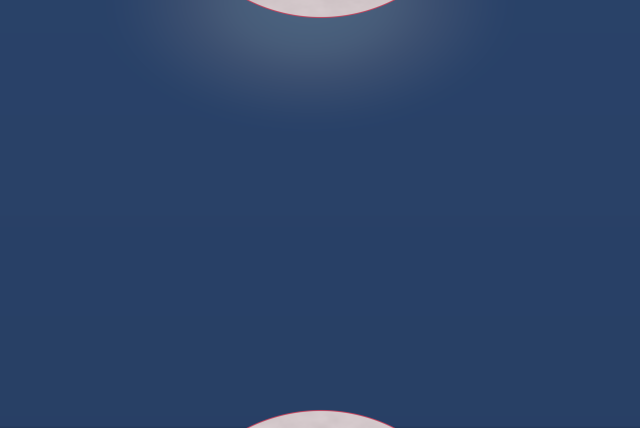
Give the GLSL for this background, as a Shadertoy shader.

```glsl
const vec3 NAVY_LOW = vec3(0.157, 0.249, 0.396);
const vec3 NAVY_HIGH = vec3(0.161, 0.257, 0.408);
const vec3 HAZE_OUTER = vec3(0.262, 0.330, 0.450);
const vec3 HAZE_INNER = vec3(0.290, 0.382, 0.492);
const vec3 DISC_PALE = vec3(0.825, 0.780, 0.790);
const vec3 RIM_RED = vec3(0.76, 0.27, 0.37);

float hash(vec2 p) {
    vec3 q = fract(vec3(p.xyx) * 0.1031);
    q += dot(q, q.yzx + 33.33);
    return fract((q.x + q.y) * q.z);
}

float valueNoise(vec2 p) {
    vec2 cell = floor(p);
    vec2 f = fract(p);
    f = f * f * (3.0 - 2.0 * f);
    float low = mix(hash(cell), hash(cell + vec2(1.0, 0.0)), f.x);
    float high = mix(hash(cell + vec2(0.0, 1.0)), hash(cell + 1.0), f.x);
    return mix(low, high, f.y);
}

float fbm(vec2 p) {
    float sum = 0.0;
    float weight = 0.5;
    for (int i = 0; i < 4; i++) {
        sum += weight * valueNoise(p);
        p = p * 2.03 + 17.0;
        weight *= 0.5;
    }
    return sum;
}

// Soft elliptical haze, strongest at its centre
vec3 addHaze(vec3 base, vec2 p, vec2 centre, vec2 radii) {
    float reach = length((p - centre) / radii);
    float amount = 1.0 - smoothstep(0.35, 1.1, reach);
    vec3 tint = mix(HAZE_INNER, HAZE_OUTER, smoothstep(0.1, 0.7, reach));
    return mix(base, tint, amount);
}

// Pale mottled disc with a fine red rim
vec3 addDisc(vec3 base, vec2 p, vec2 centre, float radius, float pixel) {
    float d = length(p - centre) - radius;
    float mottle = fbm(p * vec2(28.0, 45.0)) - 0.47;
    vec3 face = DISC_PALE + 0.06 * mottle;
    float rimWidth = 0.0022;
    vec3 disc = mix(face, RIM_RED, smoothstep(-pixel, pixel, d + rimWidth));
    return mix(base, disc, 1.0 - smoothstep(-pixel, pixel, d));
}

void mainImage(out vec4 fragColor, in vec2 fragCoord) {
    float pixel = 1.0 / iResolution.y;
    vec2 uv = fragCoord * pixel;
    vec2 p = vec2(uv.x - 0.5 * iResolution.x * pixel, uv.y);

    // Backdrop with a thin shaded lower edge
    vec3 color = mix(NAVY_LOW, NAVY_HIGH, smoothstep(0.0, 1.0, p.y));
    color *= mix(0.9, 1.0, smoothstep(0.001, 0.006, p.y));

    color = addHaze(color, p, vec2(-0.023, 1.0), vec2(0.459, 0.293));

    // Mirrored discs peeking in from the bottom and the top
    float radius = 0.381;
    float visible = 0.042;
    for (int i = 0; i < 2; i++) {
        float side = float(i);
        float y = mix(visible - radius, 1.0 - visible + radius, side);
        color = addDisc(color, p, vec2(0.002, y), radius, 0.7 * pixel);
    }

    fragColor = vec4(color, 1.0);
}
```
